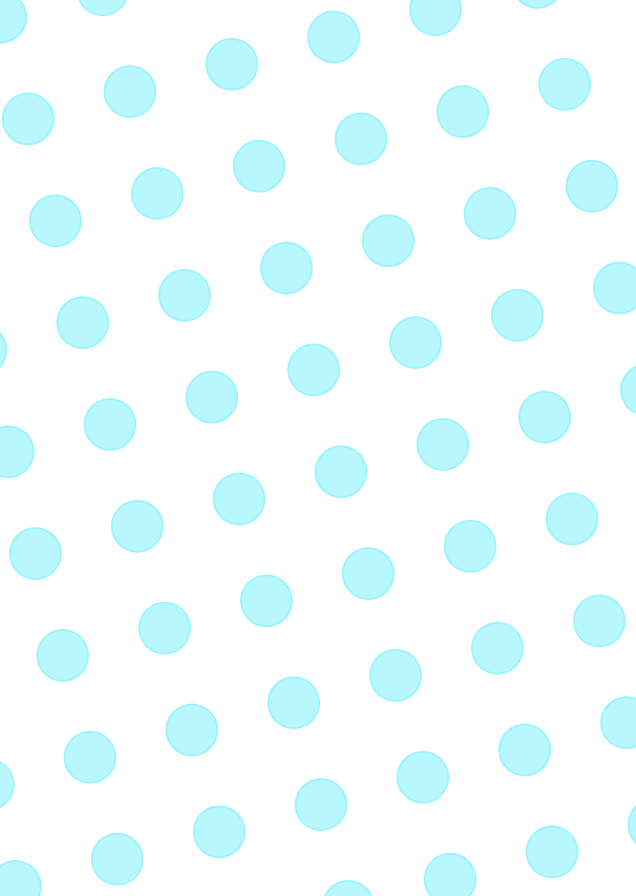
This pattern is drawn by a WebGL 1 fragment shader. Its source:

```glsl
precision highp float;
// Pale cyan dots with thin darker rims on a tilted square grid over white.

uniform vec2 u_resolution;

// Lengths are fractions of the canvas height.
#define SPACING 0.11768
#define TILT 0.2618
#define GRID_ANCHOR vec2(0.3501, 0.5872)
#define DOT_RADIUS 0.0294
#define RIM_WIDTH 0.0021
#define PAPER_COLOR vec3(1.0)
#define FILL_COLOR vec3(0.725, 0.968, 1.0)
#define RIM_COLOR vec3(0.605, 0.957, 1.0)

// Coordinates in a frame turned counterclockwise by the angle.
vec2 toTiltedFrame(vec2 p, float angle) {
  float c = cos(angle);
  float s = sin(angle);
  return vec2(c * p.x + s * p.y, c * p.y - s * p.x);
}

// Offset from the nearest grid point.
vec2 repeatCentered(vec2 p, float period) {
  return (fract(p / period + 0.5) - 0.5) * period;
}

// Coverage of a disc, smoothed over one pixel.
float discCoverage(float dist, float radius, float pixel) {
  return clamp((radius - dist) / pixel + 0.5, 0.0, 1.0);
}

void main() {
  float pixel = 1.0 / u_resolution.y;
  vec2 p = gl_FragCoord.xy * pixel - GRID_ANCHOR;
  vec2 cell = repeatCentered(toTiltedFrame(p, TILT), SPACING);
  float dist = length(cell);

  // Rim disc first, then the fill inside it.
  vec3 color = mix(PAPER_COLOR, RIM_COLOR, discCoverage(dist, DOT_RADIUS, pixel));
  color = mix(color, FILL_COLOR, discCoverage(dist, DOT_RADIUS - RIM_WIDTH, pixel));

  gl_FragColor = vec4(color, 1.0);
}
```
